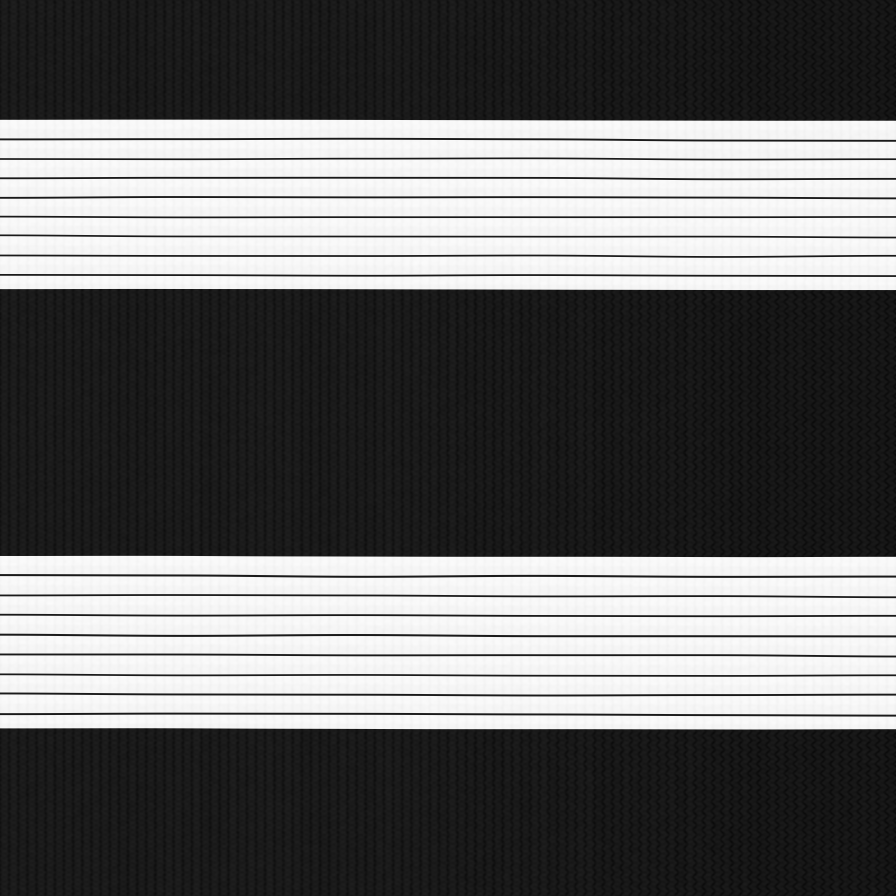
Give the GLSL for this texture, as a WebGL 2 fragment shader.

```glsl
#version 300 es
precision highp float;
// Striped woven blind: black ribbed bands alternate with white bands that
// carry eight thin dark threads. Bands and threads repeat by floor and mod;
// fine ribs, weave rows and smooth noise give the cloth its grain.

#define BAND_PERIOD 0.487    // distance between tops of white bands
#define BAND_TOP 0.1341      // top of the first white band, from the top edge
#define BAND_HEIGHT 0.1890   // height of the first white band
#define BAND_GROWTH 0.018    // relative stretch of each following band
#define THREAD_GAP 0.02165   // spacing of the dark threads
#define THREAD_COUNT 8.0
#define THREAD_WIDTH 0.0021
#define WOBBLE 0.0008        // waviness of threads and band edges
#define RIB_COUNT 98.0       // vertical ribs across the canvas
#define WEAVE_ROWS 190.0     // fine weave rows down the canvas

uniform vec2 u_resolution;
out vec4 fragColor;

const float TAU = 6.2831853;
const vec3 BLACK_CLOTH = vec3(0.096);
const vec3 WHITE_CLOTH = vec3(0.965);
const vec3 THREAD_COLOR = vec3(0.10);

float hash(vec2 p) {
    vec3 q = fract(vec3(p.xyx) * 0.1031);
    q += dot(q, q.yzx + 33.33);
    return fract((q.x + q.y) * q.z);
}

float noise(vec2 p) {
    vec2 cell = floor(p), f = fract(p);
    f = f * f * (3.0 - 2.0 * f);
    float low = mix(hash(cell), hash(cell + vec2(1, 0)), f.x);
    float high = mix(hash(cell + vec2(0, 1)), hash(cell + vec2(1, 1)), f.x);
    return mix(low, high, f.y);
}

// Pixel coverage of a strip, given the signed distance inside its edge
float coverage(float inside, float pixel) {
    return clamp(inside / pixel + 0.5, 0.0, 1.0);
}

// Narrow groove between vertical ribs, staggered by weave row to the right
float ribGroove(vec2 p, float stagger) {
    float row = cos(TAU * p.y * WEAVE_ROWS * 0.5);
    float phase = p.x * RIB_COUNT + 0.16 * stagger * row;
    return pow(0.5 + 0.5 * cos(TAU * phase), 3.0);
}

vec3 blackCloth(vec2 p) {
    float side = smoothstep(0.35, 1.0, p.x);
    float groove = ribGroove(p, 0.2 + side);
    float weave = cos(TAU * p.y * WEAVE_ROWS) * cos(TAU * p.x * RIB_COUNT);
    float grain = noise(p * vec2(260.0, 340.0)) - 0.5;
    float ribTone = hash(vec2(floor(p.x * RIB_COUNT), 7.0)) - 0.5;
    float shade = 0.010 - 0.034 * groove + 0.009 * weave
                + 0.016 * grain + 0.008 * ribTone - 0.018 * side;
    return BLACK_CLOTH + shade;
}

vec3 whiteCloth(vec2 p, float bandY) {
    float groove = ribGroove(p, 0.2);
    float strip = fract(bandY / THREAD_GAP);
    float lowerHalf = smoothstep(0.40, 0.55, strip);
    float grain = noise(p * vec2(220.0, 300.0)) - 0.5;
    return WHITE_CLOTH + 0.012 - 0.016 * groove
         - 0.014 * lowerHalf + 0.012 * grain;
}

void main() {
    vec2 p = gl_FragCoord.xy / u_resolution;
    p.y = 1.0 - p.y;
    float pixel = 1.0 / u_resolution.y;

    // Repeat the white bands down the canvas
    float fromTop = p.y - BAND_TOP;
    float band = floor((fromTop + 0.1) / BAND_PERIOD);
    float stretch = 1.0 + BAND_GROWTH * band;
    float bandY = (fromTop - band * BAND_PERIOD) / stretch;

    // Slight slant and waviness, different for each thread
    bandY -= 0.0012 * (p.x - 0.5);
    float thread = clamp(round(bandY / THREAD_GAP), 1.0, THREAD_COUNT);
    float threadId = thread + 17.0 * band + 40.0;
    float bend = noise(vec2(p.x * 5.0, threadId * 3.0)) - 0.5;
    float threadY = thread * THREAD_GAP + 2.0 * WOBBLE * bend;
    float edgeBend = WOBBLE * (noise(vec2(p.x * 6.0, band + 3.0)) - 0.5);

    // White band over black cloth, then the dark threads
    float edge = min(bandY - edgeBend, BAND_HEIGHT + edgeBend - bandY);
    float inBand = coverage(edge, pixel);
    vec3 color = mix(blackCloth(p), whiteCloth(p, bandY), inBand);

    float d = abs(bandY - threadY);
    float halfWidth = 0.5 * THREAD_WIDTH * (0.9 + 0.2 * hash(vec2(threadId, 2.0)));
    float onThread = coverage(halfWidth - d, pixel) * inBand;
    color = mix(color, THREAD_COLOR, onThread);

    fragColor = vec4(clamp(color, 0.0, 1.0), 1.0);
}
```
